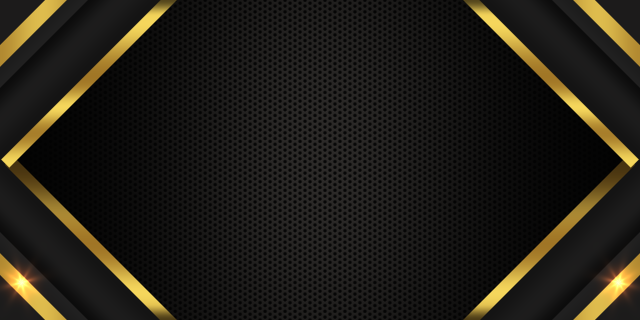
A Shadertoy shader for this background:

```glsl
// Black and gold backdrop: a perforated metal sheet lit from its centre, framed by
// mirrored dark corner panels, diagonal gold strips and two star glints.
// Strips are bands of x + y measured from the corners; holes are two offset grids.

// Antialiased step: 1 where x is above edge
float above(float edge, float x) {
    float w = 1.0 / iResolution.y;
    return smoothstep(-w, w, x - edge);
}

float band(float lo, float hi, float x) {
    return above(lo, x) * (1.0 - above(hi, x));
}

float bump(float x, float centre, float width) {
    float d = (x - centre) / width;
    return exp(-d * d);
}

vec3 gold(float shine) {
    vec3 bronze = vec3(0.60, 0.43, 0.13);
    vec3 yellow = vec3(0.96, 0.84, 0.36);
    return mix(bronze, yellow, clamp(shine, 0.0, 1.0));
}

// Staggered round holes with a faint lit lower rim
vec3 perforatedSheet(vec2 p) {
    vec2 cell = vec2(0.0312, 0.018);
    vec2 a = mod(p, cell) - 0.5 * cell;
    vec2 b = mod(p + 0.5 * cell, cell) - 0.5 * cell;
    vec2 hole = dot(a, a) < dot(b, b) ? a : b;
    float solid = above(0.0052, length(hole));
    float rim = bump(length(hole), 0.0066, 0.0012) * smoothstep(0.0, 0.006, -hole.y);

    vec2 fromCentre = (p - vec2(0.0, 0.5)) / vec2(0.52, 0.85);
    float light = exp(-dot(fromCentre, fromCentre));
    vec3 metal = vec3(0.165, 0.157, 0.150) * (1.0 + 0.2 * rim);
    return mix(vec3(0.022), metal, solid) * light + 0.006;
}

// Soft orange halo with tapering rays
vec3 glint(vec2 d) {
    float r = length(d);
    float angle = atan(d.y, d.x) - 0.25;
    float rays = pow(abs(cos(2.0 * angle)), 14.0) + 0.6 * pow(abs(sin(2.0 * angle)), 20.0);
    vec3 halo = vec3(0.75, 0.30, 0.10) * exp(-r * r / 0.0016);
    vec3 star = vec3(0.80, 0.42, 0.20) * rays * exp(-r / 0.026);
    vec3 core = vec3(0.60, 0.55, 0.45) * exp(-r * r / 0.00016);
    return 0.6 * halo + star + core;
}

void mainImage(out vec4 fragColor, in vec2 fragCoord) {
    vec2 p = fragCoord / iResolution.y;
    float aspect = iResolution.x / iResolution.y;
    float x = min(p.x, aspect - p.x);
    float down = 1.0 - p.y;
    float fromTop = x + down;
    float fromBottom = x + p.y;
    float corner = min(fromTop, fromBottom);

    vec3 color = perforatedSheet(vec2(p.x - 0.5 * aspect, p.y));

    // Dark panels, the outer one casting a shadow on the inner one
    float inner = mix(0.045, 0.112, smoothstep(0.27, 0.37, corner));
    inner -= 0.035 * smoothstep(0.38, 0.50, corner);
    float outer = 0.108 + 0.02 * smoothstep(0.20, 0.275, corner);
    float panel = mix(outer, inner, above(0.275, corner));
    color = mix(color, vec3(panel) * vec3(1.0, 0.99, 0.99), 1.0 - above(0.51, corner));

    // Lower long strip, shaded where it tucks under the upper one
    float lowerShine = bump(down, 0.915, 0.085) + 0.45 * bump(down, 0.65, 0.07);
    vec3 lowerGold = gold(lowerShine) * mix(0.45, 1.0, smoothstep(0.50, 0.74, down));
    lowerGold *= mix(0.4, 1.0, smoothstep(0.0, 0.05, p.y));
    color = mix(color, lowerGold, band(0.500, 0.553, fromBottom) * above(0.53, fromTop));

    // Upper long strip with a square cut tip
    float upperShine = bump(down, 0.07, 0.10) + bump(down, 0.335, 0.05) + bump(down, 0.51, 0.06);
    vec3 upperGold = gold(upperShine) * mix(0.4, 1.0, smoothstep(0.0, 0.05, down));
    color = mix(color, upperGold, band(0.502, 0.553, fromTop) * above(-0.495, x - down));

    // Short corner strips
    vec3 cornerGold = gold(0.5 + 0.25 * cos(22.0 * (x - 0.13)));
    color = mix(color, cornerGold, band(0.141, 0.209, corner));

    // Glints on the lower corner strips
    color += glint(vec2(x, p.y) - vec2(0.067, 0.117));

    fragColor = vec4(clamp(color, 0.0, 1.0), 1.0);
}
```
